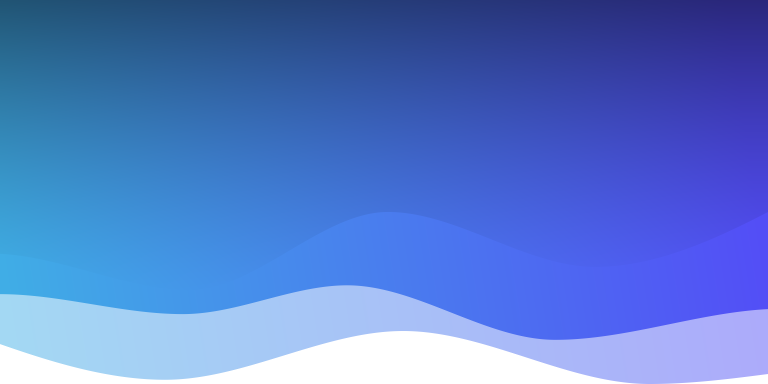
This background is drawn by a WebGL 1 fragment shader. Its source:

```glsl
precision mediump float;
// Layered waves below a cyan to violet gradient that darkens toward the top.
// Each crest line joins its turning points with cubic curves, and the layers
// are blended from back to front with edges one pixel wide.

uniform vec2 u_resolution;

#define CYAN vec3(0.25, 0.68, 0.90)
#define VIOLET vec3(0.325, 0.305, 0.965)
#define TILT 0.08         // lean of the gradient
#define SHADE 0.50        // darkness at the top edge
#define SHADE_END 0.22    // height where the shade has faded out
#define SHADE_CURVE 1.5   // falloff of the shade
#define VEIL 0.52         // opacity of the pale wave

// Cubic from a to b with the slopes sa and sb at its ends.
float cubic(float x, vec2 a, vec2 b, float sa, float sb) {
  float span = b.x - a.x;
  float t = clamp((x - a.x) / span, 0.0, 1.0);
  float s = 1.0 - t;
  float ease = t * t * (3.0 - 2.0 * t);
  return mix(a.y, b.y, ease) + span * t * s * (sa * s - sb * t);
}

// Crest height: level at the turning points p, q, r, sloped at both ends.
float crest(float x, float left, vec2 p, vec2 q, vec2 r, float right, vec2 slopes) {
  if (x < p.x) return cubic(x, vec2(0.0, left), p, slopes.x, 0.0);
  if (x < q.x) return cubic(x, p, q, 0.0, 0.0);
  if (x < r.x) return cubic(x, q, r, 0.0, 0.0);
  return cubic(x, r, vec2(1.0, right), 0.0, slopes.y);
}

// Coverage of the area below a crest.
float below(float y, float height) {
  return clamp((height - y) * u_resolution.y + 0.5, 0.0, 1.0);
}

void main() {
  vec2 uv = gl_FragCoord.xy / u_resolution;

  // Crest lines, from back to front
  float backCrest = crest(uv.x, 0.339, vec2(0.247, 0.245), vec2(0.505, 0.448),
                          vec2(0.775, 0.305), 0.448, vec2(-0.10, 1.04));
  float paleCrest = crest(uv.x, 0.234, vec2(0.238, 0.182), vec2(0.452, 0.257),
                          vec2(0.723, 0.115), 0.195, vec2(0.0, 0.10));
  float whiteCrest = crest(uv.x, 0.104, vec2(0.215, 0.011), vec2(0.525, 0.138),
                           vec2(0.846, 0.0), 0.026, vec2(-0.70, 0.26));

  // Gradient and its shaded sky
  float across = clamp(uv.x + TILT * (uv.y - 0.3), 0.0, 1.0);
  vec3 bright = mix(CYAN, VIOLET, across);
  float rise = max(uv.y - SHADE_END, 0.0) / (1.0 - SHADE_END);
  vec3 sky = bright * (1.0 - SHADE * pow(rise, SHADE_CURVE));

  // Waves
  vec3 color = mix(sky, bright, below(uv.y, backCrest));
  color = mix(color, vec3(1.0), VEIL * below(uv.y, paleCrest));
  color = mix(color, vec3(1.0), below(uv.y, whiteCrest));
  gl_FragColor = vec4(color, 1.0);
}
```
